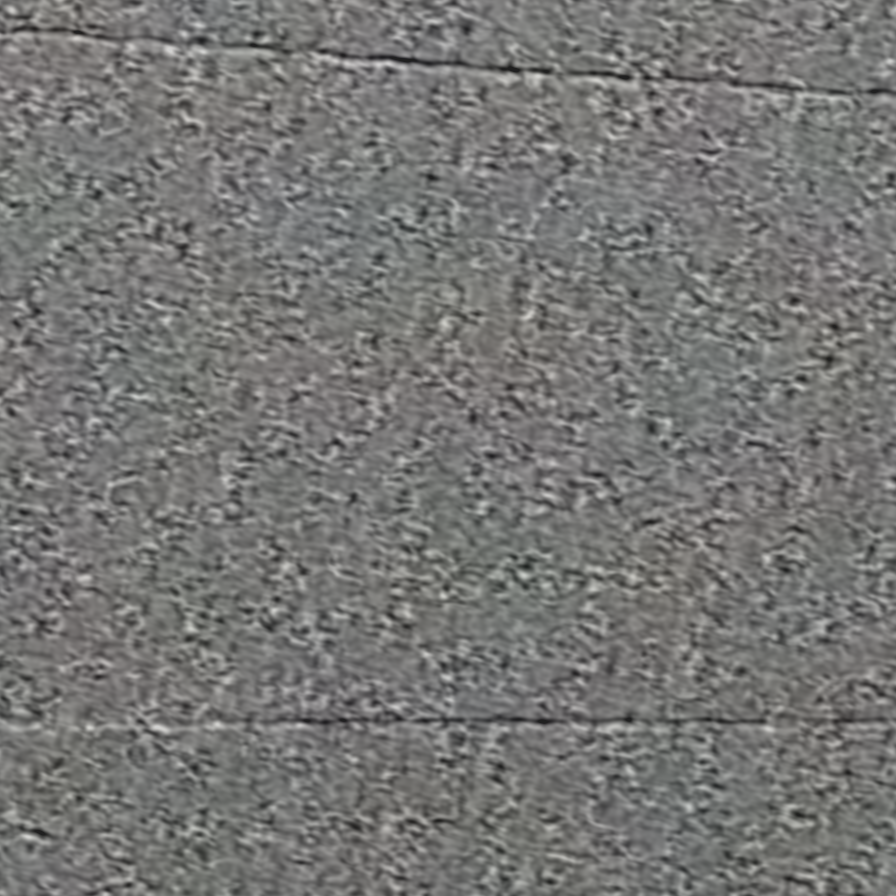
This texture is drawn by a WebGL 1 fragment shader. Its source:

```glsl
precision highp float;
// Weathered grey stone slabs: fine slanted grain crossed by two thin joints.

uniform vec2 u_resolution;

const vec3 STONE_LOW = vec3(0.442, 0.444, 0.436);
const vec3 STONE_HIGH = vec3(0.486, 0.484, 0.480);
const vec3 WARM_TINT = vec3(0.016, -0.003, -0.004);
const vec3 GREEN_TINT = vec3(-0.002, 0.004, -0.014);
const float GRAIN_ANGLE = -0.24;
const float GRAIN_CONTRAST = 0.355;

float hash(vec2 cell) {
  vec3 q = fract(vec3(cell.xyx) * vec3(0.1031, 0.1030, 0.0973));
  q += dot(q, q.yzx + 33.33);
  return fract((q.x + q.y) * q.z);
}

// Dot product of a random unit gradient with the offset from its corner.
float corner(vec2 cell, vec2 offset) {
  float angle = 6.28318 * hash(cell);
  return dot(vec2(cos(angle), sin(angle)), offset);
}

float gradientNoise(vec2 p) {
  vec2 i = floor(p);
  vec2 f = p - i;
  vec2 w = f * f * f * (f * (f * 6.0 - 15.0) + 10.0);
  vec2 e = vec2(1.0, 0.0);
  float low = mix(corner(i, f), corner(i + e.xy, f - e.xy), w.x);
  float high = mix(corner(i + e.yx, f - e.yx), corner(i + e.xx, f - e.xx), w.x);
  return mix(low, high, w.y);
}

vec2 rotate(vec2 p, float angle) {
  float c = cos(angle);
  float s = sin(angle);
  return vec2(c * p.x + s * p.y, c * p.y - s * p.x);
}

// Short slanted flecks, gathered in patches with calmer stone between.
float grain(vec2 p, float angle) {
  vec2 bend = vec2(gradientNoise(p * 40.0 + 11.0), gradientNoise(p * 40.0 + 71.0));
  vec2 q = rotate(p + 0.0035 * bend, angle) + 3.0;
  float flecks = 0.76 * gradientNoise(q * vec2(56.0, 108.0));
  flecks += 0.62 * gradientNoise(q * vec2(92.0, 134.0) + 37.0);
  float patches = gradientNoise(p * 21.0 + 5.0) + 0.6 * gradientNoise(p * 41.0 + 23.0);
  float strength = mix(0.55, 1.45, smoothstep(-0.35, 0.35, patches));
  return flecks * strength;
}

float band(float dist, float width) {
  return exp(-dist * dist / (width * width));
}

// Dark gap with a pale worn edge just below it; both break up along the way.
float joint(vec2 p, float height, float gap, float edge, float seed) {
  float wobble = 0.005 * gradientNoise(vec2(p.x * 24.0, seed));
  float dist = p.y - height - wobble;
  float gapWear = 0.75 + 1.1 * gradientNoise(vec2(p.x * 13.0, seed + 4.3));
  float edgeWear = 0.7 + 1.5 * gradientNoise(vec2(p.x * 17.0, seed + 9.6));
  float dark = gap * clamp(gapWear, 0.15, 1.0) * band(dist, 0.0032);
  float pale = edge * clamp(edgeWear, 0.0, 1.0) * band(dist + 0.008, 0.0038);
  return pale - dark;
}

void main() {
  vec2 p = gl_FragCoord.xy / u_resolution;

  // Stone body with broad, faint stains
  vec3 color = mix(STONE_LOW, STONE_HIGH, p.y);
  color += WARM_TINT * 1.3 * gradientNoise(p * 6.0 + 17.0);
  color += GREEN_TINT * 1.2 * gradientNoise(p * 7.0 + 43.0);
  color += 0.03 * gradientNoise(p * 11.0 + 29.0);

  // Slanted grain
  float shade = GRAIN_CONTRAST * grain(p, GRAIN_ANGLE);

  // Upper joint sags to the right; the lower one fades out at the left
  float upperHeight = 0.971 - 0.09 * p.x + 0.015 * p.x * p.x;
  float lowerGap = 0.24 * smoothstep(0.12, 0.34, p.x);
  shade += joint(p, upperHeight, 0.29, 0.21, 2.4);
  shade += joint(p, 0.196, lowerGap, 0.17, 31.7);

  color += shade * vec3(1.0, 1.0, 0.985);
  gl_FragColor = vec4(clamp(color, 0.12, 0.82), 1.0);
}
```
